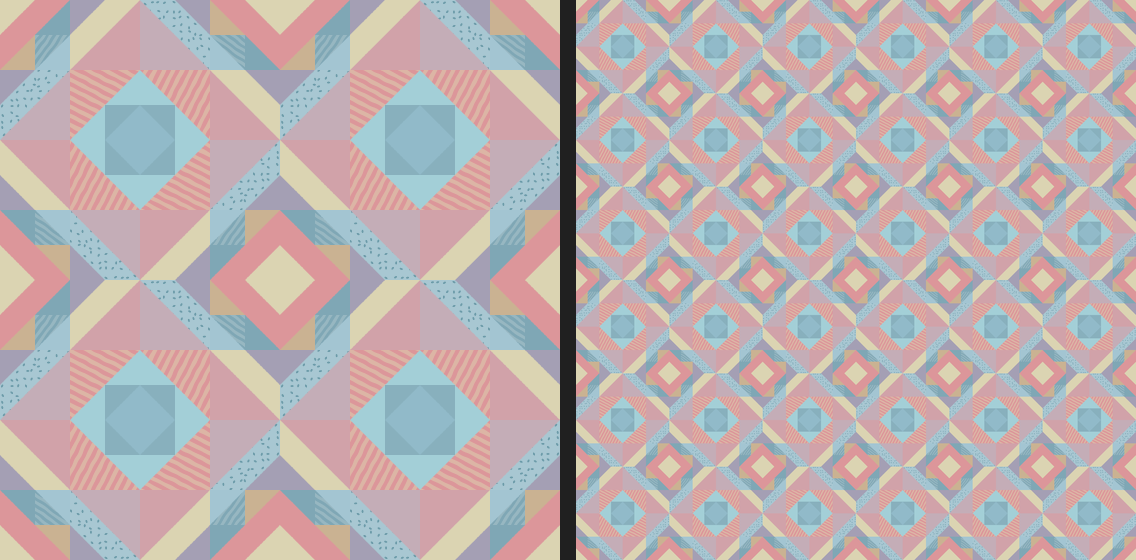
Left, the tile; right, the same tile 3 across and 3 down.
Reproduce this pattern procedurally as a three.js fragment shader.

```glsl
// Patchwork quilt of two by two blocks, each built from squares and triangles.
// Every block is folded by quarter turns into one quadrant, then split by straight
// cuts; some patches carry hand-drawn stripes or seeds. Edges are supersampled.
varying vec2 vUv;

const float BLOCKS = 2.0;          // repeats across and down
const float HALF_BLOCK = 4.0;      // patch units from block centre to its edge
const int SAMPLES = 4;             // antialiasing grid per axis

const float WIDE_PERIOD = 0.23;    // stripes around the centre
const float WIDE_ANGLE = 1.10;
const float FINE_PERIOD = 0.165;   // stripes in the small corner squares
const float FINE_ANGLE = -0.61;
const float STRIPE_DUTY = 0.5;
const float WOBBLE = 0.035;
const float WOBBLE_SCALE = 3.5;

const float SEED_SPACING = 0.21;
const float SEED_JITTER = 0.65;
const vec2 SEED_RADII = vec2(0.046, 0.027);

const vec3 ROSE = vec3(0.862, 0.590, 0.602);
const vec3 PINK = vec3(0.818, 0.637, 0.664);
const vec3 MAUVE = vec3(0.768, 0.680, 0.716);
const vec3 LAVENDER = vec3(0.642, 0.622, 0.704);
const vec3 CREAM = vec3(0.858, 0.832, 0.700);
const vec3 TAN = vec3(0.792, 0.700, 0.572);
const vec3 PEACH = vec3(0.862, 0.710, 0.648);
const vec3 AQUA = vec3(0.638, 0.812, 0.845);
const vec3 SKY = vec3(0.640, 0.772, 0.825);
const vec3 PALE_BLUE = vec3(0.660, 0.782, 0.822);
const vec3 STEEL = vec3(0.534, 0.692, 0.742);
const vec3 LIGHT_STEEL = vec3(0.568, 0.730, 0.788);
const vec3 TEAL = vec3(0.498, 0.655, 0.710);
const vec3 GREY_BLUE = vec3(0.594, 0.716, 0.758);
const vec3 SEED = vec3(0.420, 0.604, 0.660);

vec2 hash2(vec2 p) {
  p = vec2(dot(p, vec2(127.1, 311.7)), dot(p, vec2(269.5, 183.3)));
  return fract(sin(p) * 43758.5);
}

float cornerSlope(vec2 cell, vec2 corner, vec2 f) {
  return dot(hash2(cell + corner) * 2.0 - 1.0, f - corner);
}

float gradientNoise(vec2 p) {
  vec2 cell = floor(p);
  vec2 f = fract(p);
  vec2 w = f * f * (3.0 - 2.0 * f);
  float low = mix(cornerSlope(cell, vec2(0.0), f), cornerSlope(cell, vec2(1.0, 0.0), f), w.x);
  float high = mix(cornerSlope(cell, vec2(0.0, 1.0), f), cornerSlope(cell, vec2(1.0), f), w.x);
  return mix(low, high, w.y);
}

// 1 on a stripe, 0 between stripes; angle is the direction of the stripes
float stripes(vec2 p, float angle, float period) {
  float across = dot(p, vec2(sin(angle), -cos(angle)));
  across += WOBBLE * gradientNoise(p * WOBBLE_SCALE);
  return step(fract(across / period), STRIPE_DUTY);
}

// 1 inside one of the scattered, randomly turned seeds
float seeds(vec2 p) {
  vec2 cell = floor(p / SEED_SPACING);
  float inside = 0.0;
  for (int j = -1; j <= 1; j++) {
    for (int i = -1; i <= 1; i++) {
      vec2 id = cell + vec2(float(i), float(j));
      vec2 d = p - (id + 0.5 + SEED_JITTER * (hash2(id) - 0.5)) * SEED_SPACING;
      float turn = 6.2832 * hash2(id + 17.0).x;
      float c = cos(turn);
      float s = sin(turn);
      vec2 local = vec2(c * d.x + s * d.y, c * d.y - s * d.x);
      inside = max(inside, step(length(local / SEED_RADII), 1.0));
    }
  }
  return inside;
}

vec3 centrePatch(vec2 q) {
  float diagonal = q.x + q.y;
  if (diagonal < 1.0) return LIGHT_STEEL;
  if (max(q.x, q.y) < 1.0) return STEEL;
  if (diagonal < 2.0) return AQUA;
  return mix(PEACH, ROSE, stripes(q, WIDE_ANGLE, WIDE_PERIOD));
}

// r is measured from the block corner, the middle of the rose diamond
vec3 cornerPatch(vec2 r) {
  float diagonal = r.x + r.y;
  if (diagonal < 1.0) return CREAM;
  if (diagonal < 2.0) return ROSE;
  if (min(r.x, r.y) < 1.0) return r.x > r.y ? TAN : TEAL;
  if (diagonal > 3.0) return SKY;
  return mix(GREY_BLUE, TEAL, stripes(-r, FINE_ANGLE, FINE_PERIOD));
}

// Triangle, diagonal band and outer triangle beside the centre
vec3 sidePatch(vec2 q) {
  float diagonal = q.x + q.y;
  bool upper = q.y > q.x;
  if (diagonal > 5.0) return LAVENDER;
  if (diagonal < 4.0) return upper ? MAUVE : PINK;
  return upper ? mix(PALE_BLUE, SEED, seeds(q)) : CREAM;
}

vec3 quilt(vec2 uv) {
  vec2 q = (fract(uv * BLOCKS) * 2.0 - 1.0) * HALF_BLOCK;
  // Quarter turns into the upper right quadrant
  for (int i = 0; i < 3; i++) {
    if (min(q.x, q.y) < 0.0) q = vec2(q.y, -q.x);
  }
  if (max(q.x, q.y) < 2.0) return centrePatch(q);
  if (min(q.x, q.y) > 2.0) return cornerPatch(HALF_BLOCK - q);
  return sidePatch(q);
}

void main() {
  vec2 pixel = fwidth(vUv);
  vec3 sum = vec3(0.0);
  for (int j = 0; j < SAMPLES; j++) {
    for (int i = 0; i < SAMPLES; i++) {
      vec2 offset = (vec2(float(i), float(j)) + 0.5) / float(SAMPLES) - 0.5;
      sum += quilt(vUv + offset * pixel);
    }
  }
  gl_FragColor = vec4(sum / float(SAMPLES * SAMPLES), 1.0);
}
```
